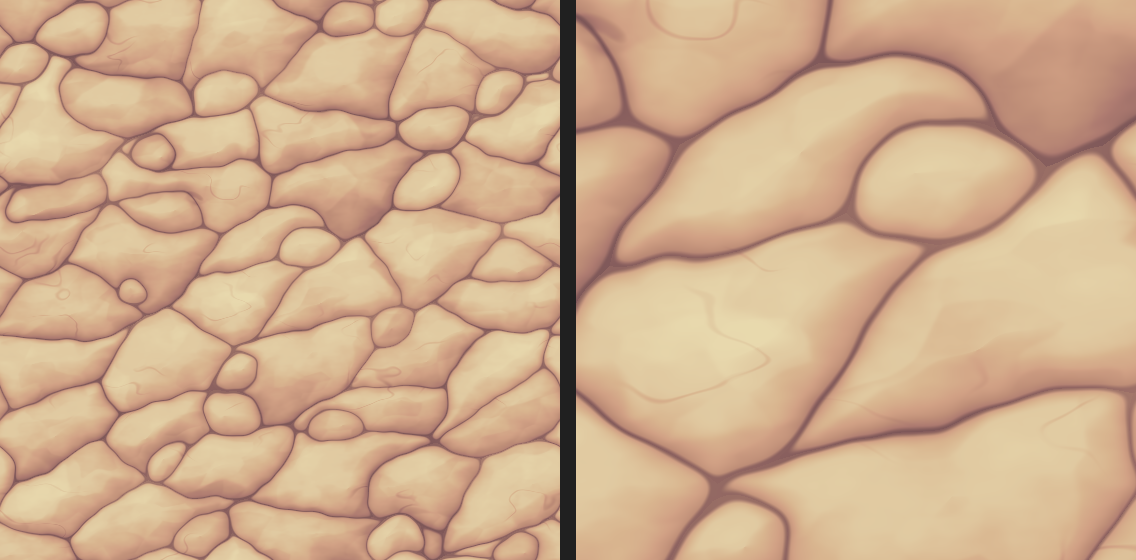
Left, the full canvas; right, a detail of the centre.
This texture is drawn by a WebGL 2 fragment shader. Its source:

```glsl
#version 300 es
precision highp float;

uniform vec2 u_resolution;
out vec4 fragColor;

vec2 hash2(vec2 cell) {
  vec3 q = fract(cell.xyx * vec3(0.1031, 0.1030, 0.0973));
  q += dot(q, q.yzx + 33.33);
  return fract((q.xx + q.yz) * q.zy);
}

vec2 latticeGradient(vec2 cell, vec2 period) {
  float angle = 6.2832 * hash2(mod(cell, period) + 17.0).x;
  return vec2(cos(angle), sin(angle));
}

// Gradient noise that wraps after a whole number of cells
float gradientNoise(vec2 uv, vec2 period) {
  vec2 p = uv * period, i = floor(p), f = p - i;
  vec2 s = f * f * f * (f * (f * 6.0 - 15.0) + 10.0);
  vec2 e = vec2(1.0, 0.0);
  float a = dot(latticeGradient(i, period), f);
  float b = dot(latticeGradient(i + e.xy, period), f - e.xy);
  float c = dot(latticeGradient(i + e.yx, period), f - e.yx);
  float d = dot(latticeGradient(i + 1.0, period), f - 1.0);
  return mix(mix(a, b, s.x), mix(c, d, s.x), s.y);
}

float fbm(vec2 uv, vec2 period) {
  float sum = 0.0, gain = 1.0;
  for (int i = 0; i < 3; i++) {
    sum += gain * gradientNoise(uv, period);
    period *= 2.0;
    gain *= 0.5;
  }
  return sum;
}

// Scaled elliptical distance to one stone centre, and its gradient
vec3 stoneField(vec2 p, vec2 cell, vec2 grid) {
  vec2 id = mod(cell, grid), jitter = hash2(id) - 0.5, kind = hash2(id + 71.0);
  bool pebble = kind.x < 0.28;
  float size = pebble ? mix(0.32, 0.5, kind.y) : mix(0.8, 1.2, kind.y);
  float stretch = sqrt(pebble ? 1.25 : mix(1.4, 2.4, fract(kind.x * 7.0)));
  float angle = 0.36 + 0.5 * jitter.x;
  vec2 axis = vec2(cos(angle), sin(angle)), side = vec2(-axis.y, axis.x);
  vec2 offset = p - (cell + 0.5 + 0.78 * jitter) / grid;
  vec2 local = vec2(dot(offset, axis) / stretch, dot(offset, side) * stretch);
  float len = max(length(local), 1e-5);
  vec2 slope = (axis * local.x / stretch + side * local.y * stretch) / (len * size);
  return vec3(len / size, slope);
}

// Flat tinted planes with softly blended borders
float facets(vec2 uv, vec2 grid) {
  vec2 p = uv * grid, base = floor(p);
  float total = 0.0, weight = 1e-12;
  for (int y = -1; y <= 1; y++)
  for (int x = -1; x <= 1; x++) {
    vec2 cell = base + vec2(x, y), h = hash2(mod(cell, grid) + 139.0);
    vec2 d = p - cell - 0.5 - 0.7 * (h - 0.5);
    d.y -= 0.35 * d.x;
    float w = exp(-24.0 * dot(d, d));
    total += w * fract(h.x * 5.0 + h.y * 3.0);
    weight += w;
  }
  return total / weight - 0.5;
}

vec3 stoneRamp(float tone) {
  vec3 shades[6] = vec3[6](
    vec3(0.58, 0.41, 0.39), vec3(0.68, 0.48, 0.44), vec3(0.75, 0.56, 0.47),
    vec3(0.82, 0.63, 0.52), vec3(0.85, 0.71, 0.56), vec3(0.88, 0.79, 0.63));
  vec3 color = shades[0];
  for (int i = 1; i < 6; i++)
    color = mix(color, shades[i], clamp(tone * 5.0 - float(i - 1), 0.0, 1.0));
  return mix(color, vec3(0.91, 0.85, 0.68), smoothstep(1.0, 1.35, tone));
}

void main() {
  vec2 uv = gl_FragCoord.xy / u_resolution;
  vec2 grid = vec2(6.0, 10.0);

  // Irregular outlines
  vec2 warp = vec2(fbm(uv, vec2(7.0)), fbm(uv + 0.37, vec2(8.0)));
  vec2 p = uv + 0.017 * warp;
  vec2 base = floor(p * grid), home = base;

  // Owning stone
  vec3 owner = vec3(1e3);
  for (int y = -2; y <= 2; y++)
  for (int x = -2; x <= 2; x++) {
    vec2 cell = base + vec2(x, y);
    vec3 field = stoneField(p, cell, grid);
    if (field.x < owner.x) { owner = field; home = cell; }
  }

  // Rounded distance to the surrounding cracks and blended inward normal
  float sharpness = 260.0, total = 1e-30;
  vec2 normal = vec2(0.0);
  for (int y = -2; y <= 2; y++)
  for (int x = -2; x <= 2; x++) {
    vec2 cell = base + vec2(x, y);
    if (cell == home) continue;
    vec3 field = stoneField(p, cell, grid);
    vec2 across = field.yz - owner.yz;
    float steep = max(length(across), 0.35);
    float w = exp(-sharpness * (field.x - owner.x) / steep);
    total += w;
    normal += w * across / steep;
  }
  normal /= total;
  float edge = max(-log(total) / sharpness, 0.0) + 0.4 / u_resolution.y;

  // Rounded body, with a broad shadow on the lower right
  vec2 id = hash2(mod(home, grid) + 53.0);
  float shadowSide = dot(-normal, vec2(0.4, -0.9));
  float falloff = 0.0092 * exp2(shadowSide);
  float depth = clamp(0.92 + 0.5 * gradientNoise(uv, vec2(5.0)), 0.65, 1.0);
  float tone = 1.0 - depth * exp(-pow(edge / falloff, 0.7));
  vec2 fromCentre = p - (home + 0.5) / grid;
  tone += 1.3 * dot(fromCentre, vec2(-0.3, 0.9)) + 0.2 * (id.x - 0.5);

  // Chipped planes, washes and brush grain
  float body = smoothstep(0.0, 0.012, edge);
  vec2 planeUv = uv + id + 0.02 * warp;
  tone += body * 0.24 * facets(planeUv, vec2(9.0, 16.0));
  tone += body * 0.13 * facets(planeUv + 0.43, vec2(19.0, 31.0));
  tone += 0.16 * fbm(uv + 0.61, vec2(5.0, 9.0));
  tone += 0.08 * fbm(uv + 0.13, vec2(26.0, 44.0));

  // Broken hairline creases
  float crease = 1.0 - smoothstep(0.0, 0.035, abs(fbm(planeUv, vec2(6.0, 11.0))));
  tone -= 0.2 * crease * smoothstep(0.12, 0.35, gradientNoise(uv + 0.29, vec2(9.0)));

  // Dark joints
  float joint = (1.0 - smoothstep(0.0004, 0.0032, edge)) * (depth - 0.35);
  vec3 color = mix(stoneRamp(tone), vec3(0.44, 0.30, 0.32), joint);
  fragColor = vec4(color, 1.0);
}
```
